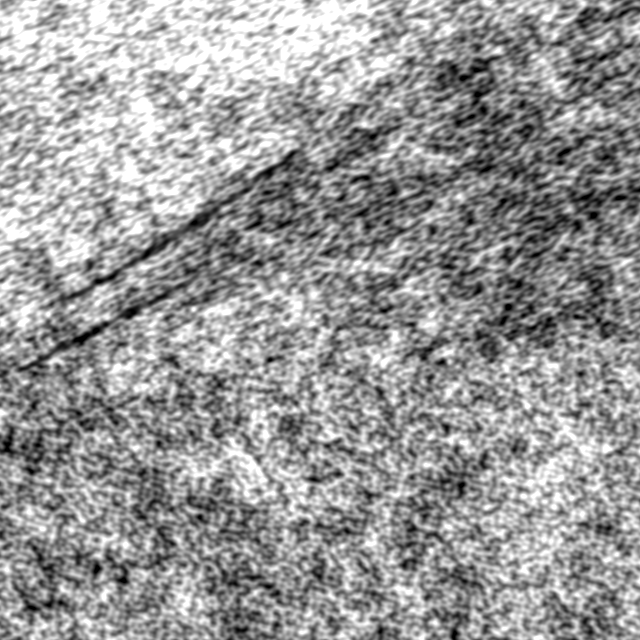
This texture is drawn by a Shadertoy shader. Its source:

```glsl
const float BASE_TONE = 0.585;
const float GRAIN_CONTRAST = 1.3;
const float FINEST_SCALE = 98.0;
const int OCTAVES = 5;
const float GRAIN_ANGLE = 0.42;
const vec2 GRAIN_STRETCH = vec2(0.68, 1.2);
const float STREAK_WIDTH = 0.0065;
const float STREAK_DEPTH = 0.42;

// Unit gradient from an integer hash of the lattice cell
vec2 gradientAt(ivec2 cell, uint seed) {
    uint h = uint(cell.x) * 374761393u + uint(cell.y) * 668265263u + seed * 974711u;
    h = (h ^ (h >> 13)) * 1274126177u;
    h = (h ^ (h >> 15)) * 739982445u;
    h ^= h >> 16;
    float angle = float(h & 65535u) * 6.2831853 / 65536.0;
    return vec2(cos(angle), sin(angle));
}

float gradientNoise(vec2 p, uint seed) {
    vec2 base = floor(p);
    vec2 f = p - base;
    ivec2 cell = ivec2(base);
    vec2 w = f * f * f * (f * (f * 6.0 - 15.0) + 10.0);
    float a = dot(gradientAt(cell, seed), f);
    float b = dot(gradientAt(cell + ivec2(1, 0), seed), f - vec2(1, 0));
    float c = dot(gradientAt(cell + ivec2(0, 1), seed), f - vec2(0, 1));
    float d = dot(gradientAt(cell + ivec2(1, 1), seed), f - vec2(1, 1));
    return mix(mix(a, b, w.x), mix(c, d, w.x), w.y);
}

// Octaves from fine grain up to broad mottling
float grain(vec2 p, uint seed) {
    float sum = 0.0;
    float scale = FINEST_SCALE;
    float amplitude = 0.44;
    for (int i = 0; i < OCTAVES; i++) {
        sum += amplitude * gradientNoise(p * scale + float(i) * 17.3, seed + uint(i));
        scale *= 0.5;
        amplitude *= 0.76;
    }
    return sum;
}

vec2 rotate(vec2 p, float angle) {
    float c = cos(angle), s = sin(angle);
    return vec2(c * p.x + s * p.y, c * p.y - s * p.x);
}

float softSpot(vec2 p, vec2 center, vec2 radius) {
    vec2 d = (p - center) / radius;
    return exp(-dot(d, d));
}

// Tapered, slightly sagging line from a to b
float streak(vec2 p, vec2 a, vec2 b, float sag) {
    vec2 span = b - a;
    float t = dot(p - a, span) / dot(span, span);
    float inside = clamp(t, 0.0, 1.0);
    vec2 normal = normalize(vec2(-span.y, span.x));
    vec2 nearest = a + span * inside - normal * sag * 4.0 * inside * (1.0 - inside);
    float d = length(p - nearest) / STREAK_WIDTH;
    float taper = smoothstep(-0.03, 0.12, t) * smoothstep(1.06, 0.85, t);
    return exp(-d * d) * taper;
}

// Broad light and shade
float shading(vec2 p) {
    float aboveRidge = p.y - (0.48 + 0.62 * p.x);
    float tone = BASE_TONE + 0.13 * smoothstep(-0.06, 0.1, aboveRidge);
    tone += 0.24 * softSpot(p, vec2(0.45, 1.0), vec2(0.17, 0.13));
    tone += 0.10 * softSpot(p, vec2(0.13, 0.85), vec2(0.2, 0.22));
    tone += 0.08 * softSpot(p, vec2(0.9, 0.28), vec2(0.22, 0.14));
    tone += 0.07 * softSpot(p, vec2(0.42, 0.42), vec2(0.22, 0.13));
    tone -= 0.16 * softSpot(p, vec2(0.84, 0.78), vec2(0.3, 0.16));
    tone -= 0.15 * softSpot(p, vec2(0.86, 0.51), vec2(0.24, 0.09));
    tone -= 0.11 * softSpot(p, vec2(0.52, 0.68), vec2(0.13, 0.08));
    tone -= 0.14 * softSpot(p, vec2(0.08, 0.33), vec2(0.14, 0.1));
    tone -= 0.06 * softSpot(p, vec2(0.25, 0.03), vec2(0.35, 0.12));
    return tone;
}

void mainImage(out vec4 fragColor, in vec2 fragCoord) {
    vec2 p = fragCoord / iResolution.xy;

    // Slanted grain above, rounder grain below
    float slanted = grain(rotate(p, GRAIN_ANGLE) * GRAIN_STRETCH, 11u);
    float rounded = grain(rotate(p, -0.25) * vec2(0.9, 1.08), 53u);
    float slant = smoothstep(0.3, 0.6, p.y);
    float detail = sqrt(slant) * slanted + sqrt(1.0 - slant) * rounded;

    // Dark scratches with ragged edges
    vec2 ragged = p + 0.006 * vec2(gradientNoise(p * 35.0, 71u), gradientNoise(p * 35.0, 89u));
    float scratches = streak(ragged, vec2(0.09, 0.52), vec2(0.48, 0.775), 0.008);
    scratches += streak(ragged, vec2(0.03, 0.422), vec2(0.32, 0.572), 0.0);
    scratches += 0.45 * streak(ragged, vec2(0.51, 0.745), vec2(0.63, 0.825), 0.0);

    float tone = shading(p) + GRAIN_CONTRAST * detail * (1.0 - 0.45 * min(scratches, 1.0));
    tone -= STREAK_DEPTH * scratches;
    fragColor = vec4(vec3(clamp(tone, 0.0, 1.0)), 1.0);
}
```
